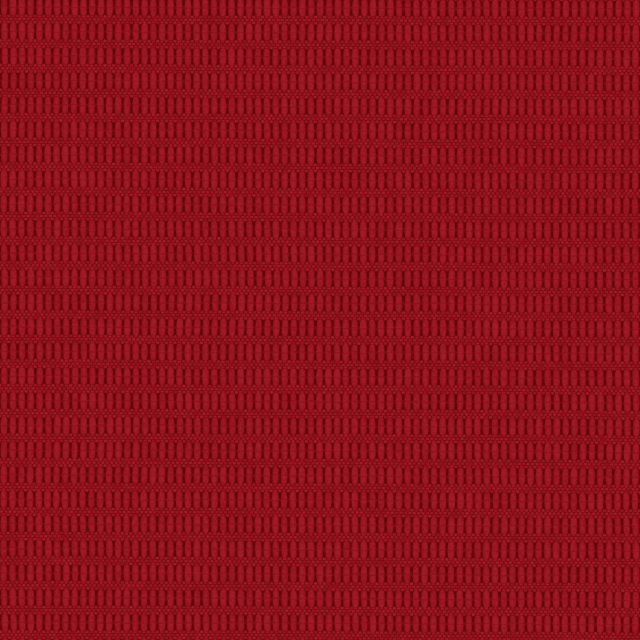
This texture is drawn by a WebGL 1 fragment shader. Its source:

```glsl
precision highp float;
// Red knitted cloth: rows of upright oval stitches with dark gaps between them,
// separated by narrow bands of small staggered beads. A height from 0 to 1 is
// built per stitch cell, varied by hashes, and turned into colour by a ramp.

uniform vec2 u_resolution;

const float COLUMNS = 73.0;
const float ROWS = 26.0;
const float ASPECT = COLUMNS / ROWS;   // cell height in column widths
const float TAU = 6.28318;

const vec3 DEEP_RED   = vec3(0.39, 0.02, 0.04);
const vec3 SHADE_RED  = vec3(0.49, 0.05, 0.08);
const vec3 BODY_RED   = vec3(0.56, 0.07, 0.11);
const vec3 BRIGHT_RED = vec3(0.63, 0.108, 0.158);

float hash(vec2 p) {
  vec3 q = fract(vec3(p.xyx) * 0.1031);
  q += dot(q, q.yzx + 33.33);
  return fract((q.x + q.y) * q.z);
}

float valueNoise(vec2 p) {
  vec2 i = floor(p);
  vec2 f = fract(p);
  f = f * f * (3.0 - 2.0 * f);
  float low = mix(hash(i), hash(i + vec2(1.0, 0.0)), f.x);
  float high = mix(hash(i + vec2(0.0, 1.0)), hash(i + vec2(1.0, 1.0)), f.x);
  return mix(low, high, f.y);
}

// Upright tapered stitch: x = coverage, y = height of its surface
vec2 ovalStitch(vec2 p, float seed, float soft) {
  float radius = 0.37 + 0.04 * (seed - 0.5);
  float taper = 0.08 * p.y * p.y;
  float d = length(vec2(p.x, max(abs(p.y) - 0.7, 0.0))) - radius + taper;
  float cover = 1.0 - smoothstep(-soft, soft, d);
  float dome = 0.88 - 1.2 * p.x * p.x - 0.06 * p.y * p.y;
  // faint thread pinching the middle of the stitch
  float seam = 1.0 - smoothstep(0.02, 0.04 + soft, abs(p.y + 0.2 * (seed - 0.5)));
  return vec2(cover, dome - 0.16 * seam + 0.08 * (seed - 0.5));
}

// Three staggered lines of beads, p.y = 0 at the middle of the band
float beadBand(vec2 p, float row, float soft) {
  float line = floor(p.y / 0.34 + 0.5);
  float across = p.x * 2.0 + 0.5 * mod(line, 2.0);
  vec2 local = vec2((fract(across) - 0.5) * 0.5, p.y - line * 0.34);
  float seed = hash(vec2(floor(across), row * 5.0 + line + 11.0));
  float d = length(local * vec2(1.0, 1.1)) - 0.19;
  float bead = 1.0 - smoothstep(-soft, soft, d);
  return mix(0.3, 0.82 + 0.22 * (seed - 0.5), bead);
}

// Dark opening between stitches, crossed by a thin loose thread
float gapHeight(vec2 p, float seed, float soft) {
  float thread = 1.0 - smoothstep(0.04, 0.08 + 2.0 * soft, abs(p.y));
  return 0.02 + 0.1 * seed + 0.2 * thread;
}

vec3 clothRamp(float h) {
  vec3 c = mix(DEEP_RED, SHADE_RED, smoothstep(0.0, 0.38, h));
  c = mix(c, BODY_RED, smoothstep(0.34, 0.7, h));
  return mix(c, BRIGHT_RED, smoothstep(0.64, 1.0, h));
}

void main() {
  vec2 uv = gl_FragCoord.xy / u_resolution;
  float soft = max(0.09, 0.7 * COLUMNS / min(u_resolution.x, u_resolution.y));

  // Slight slope and waviness of the knit
  vec2 sway = vec2(valueNoise(uv * 9.0), valueNoise(uv * 9.0 + 40.0)) - 0.5;
  vec2 knit = uv * vec2(COLUMNS, ROWS) + vec2(0.0, 0.1 * uv.x - 0.23);
  knit += sway * vec2(0.2, 0.03);

  // Stitch cell, and the same cell measured from the band below or above
  vec2 cell = floor(knit);
  vec2 p = (fract(knit) - 0.5) * vec2(1.0, ASPECT);
  float bandRow = floor(knit.y + 0.5);
  float bandY = (knit.y - bandRow) * ASPECT;
  float seed = hash(cell + 7.0);

  // Layers from back to front; the band swells between the stitch tips
  float h = gapHeight(p, hash(vec2(floor(knit.x + 0.5), cell.y + 90.0)), soft);
  float reach = 0.48 - 0.07 * cos(TAU * p.x);
  float inBand = 1.0 - smoothstep(reach - soft, reach + soft, abs(bandY));
  h = mix(h, beadBand(vec2(knit.x, bandY), bandRow, soft), inBand);
  vec2 stitch = ovalStitch(p, seed, soft);
  h = mix(h, stitch.y, stitch.x);

  // Fibre grain
  h += 0.2 * (valueNoise(uv * vec2(330.0, 260.0)) - 0.5);

  gl_FragColor = vec4(clothRamp(clamp(h, 0.0, 1.0)), 1.0);
}
```
